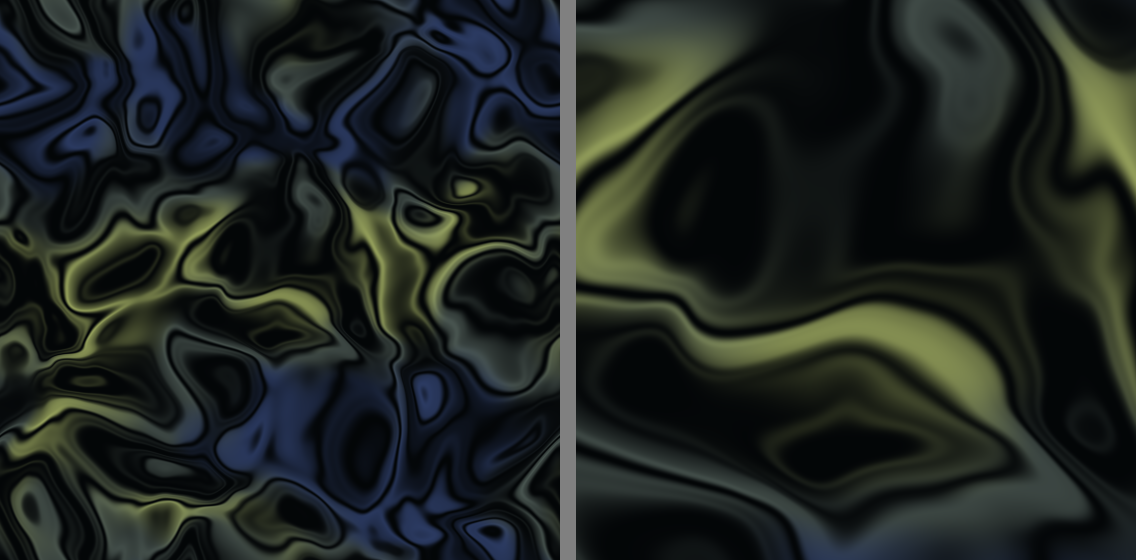
Left, the full canvas; right, a detail of the centre.
Give the GLSL for this texture, as a three.js fragment shader.

```glsl
// Dark tileable marbled contours in black, slate blue and olive.
varying vec2 vUv;

float hash(vec2 cell) {
  vec3 q = fract(vec3(cell.xyx) * vec3(0.1031, 0.1030, 0.0973));
  q += dot(q, q.yzx + 33.33);
  return fract((q.x + q.y) * q.z);
}

// Slope of a random direction at a lattice corner, wrapped to the period
float corner(vec2 cell, vec2 offset, float period, float seed) {
  float angle = 6.2832 * hash(mod(cell, period) + seed);
  return dot(vec2(cos(angle), sin(angle)), offset);
}

// Gradient noise that repeats once across the canvas
float wrapNoise(vec2 uv, float period, float seed) {
  vec2 p = uv * period;
  vec2 i = floor(p);
  vec2 f = p - i;
  vec2 w = f * f * f * (f * (f * 6.0 - 15.0) + 10.0);
  vec2 e = vec2(1.0, 0.0);
  float low = mix(corner(i, f, period, seed),
                  corner(i + e.xy, f - e.xy, period, seed), w.x);
  float high = mix(corner(i + e.yx, f - e.yx, period, seed),
                   corner(i + e.xx, f - e.xx, period, seed), w.x);
  return mix(low, high, w.y);
}

vec2 warp(vec2 uv, float period, float seed) {
  return vec2(wrapNoise(uv, period, seed), wrapNoise(uv, period, seed + 37.0));
}

void main() {
  // Bend the plane so that the contours meander
  vec2 uv = vUv + 0.10 * warp(vUv, 4.0, 11.0);
  uv += 0.025 * warp(uv, 11.0, 83.0);

  // Height field whose level lines become the veins
  float height = wrapNoise(uv, 5.0, 5.0)
               + 0.42 * wrapNoise(uv, 9.0, 141.0)
               + 0.10 * wrapNoise(uv, 19.0, 207.0);
  float drift = wrapNoise(uv, 3.0, 301.0);
  float hue = wrapNoise(uv, 3.0, 419.0) + 0.35 * wrapNoise(uv, 7.0, 523.0);

  // Regions of colour
  float blueness = smoothstep(0.02, 0.26, hue);
  float oliveness = smoothstep(0.08, 0.42, -hue + 0.25 * height);
  vec3 tint = vec3(0.22, 0.25, 0.23);
  tint = mix(tint, vec3(0.16, 0.21, 0.36), blueness);
  tint = mix(tint, vec3(0.50, 0.53, 0.29), oliveness);

  // Thin dark creases over broad light and dark bands
  float crease = smoothstep(0.04, 0.85, abs(sin(15.0 * height + 3.0 * drift)));
  float broad = 0.5 + 0.5 * sin(10.0 * height + 6.0 * drift + 1.0);
  float glow = crease * mix(pow(broad, 1.5), 0.35 + 0.5 * broad, 0.6 * blueness);

  // Fine pale threads that follow the same level lines
  float thread = pow(0.5 + 0.5 * sin(38.0 * height + 5.0 * drift), 5.0);
  glow += 0.22 * thread * (1.0 - 0.7 * blueness);

  vec3 color = vec3(0.012, 0.022, 0.028) + tint * glow;
  gl_FragColor = vec4(color, 1.0);
}
```
